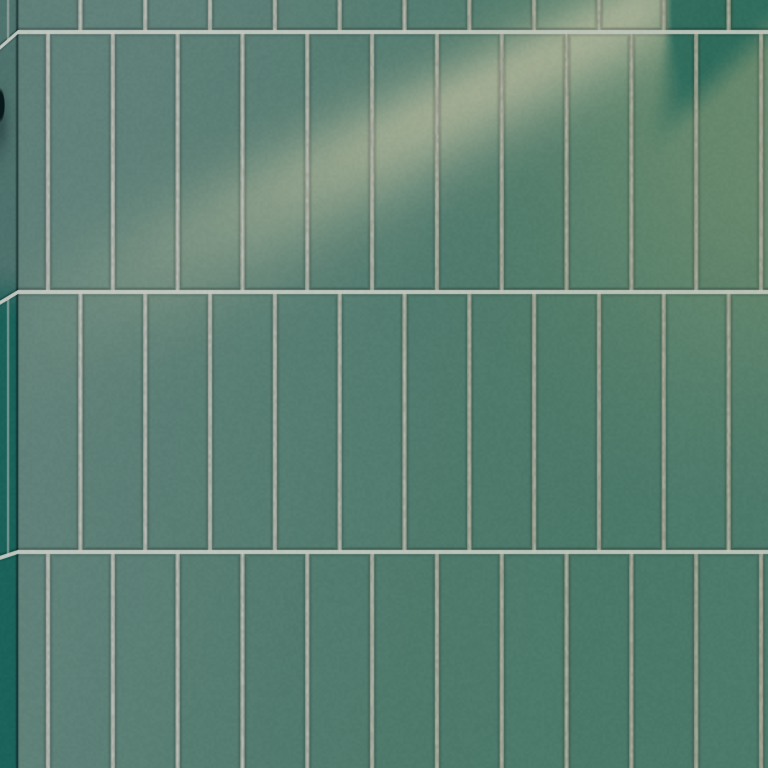
This texture is drawn by a WebGL 2 fragment shader. Its source:

```glsl
#version 300 es
precision highp float;
// Stacked green wall tiles in half-offset rows, with a slanted light beam and a corner at the left.
uniform vec2 u_resolution;
out vec4 outColor;

// Layout, in units of the canvas
const vec2 TILE = vec2(0.0844, 0.3385);
const vec2 ORIGIN = vec2(0.0625, 0.2813);
const float JOINT_HALF = 0.0028;
const float RIM_WIDTH = 0.0022;
const float CORNER_X = 0.0234;
const float SIDE_JOINT_X = 0.0105;

// Colours
const vec3 GLAZE_LEFT = vec3(0.375, 0.505, 0.475);
const vec3 GLAZE_RIGHT = vec3(0.295, 0.475, 0.415);
const vec3 GLAZE_WARM = vec3(0.41, 0.54, 0.43);
const vec3 BEAM_COLOR = vec3(0.63, 0.675, 0.575);
const vec3 SHADOW_COLOR = vec3(0.18, 0.42, 0.36);
const vec3 SIDE_TOP = vec3(0.31, 0.45, 0.43);
const vec3 SIDE_BOTTOM = vec3(0.10, 0.38, 0.35);
const vec3 GROUT_COOL = vec3(0.70, 0.72, 0.69);
const vec3 GROUT_WARM = vec3(0.63, 0.65, 0.58);
const vec3 GROUT_BRIGHT = vec3(0.78, 0.81, 0.78);
const vec3 DARK = vec3(0.03, 0.10, 0.11);

// Surface variation
const float TILE_VARIATION = 0.010;
const float GRAIN = 0.018;
const float GRAIN_SCALE = 300.0;

float hash(vec2 p) {
  vec3 q = fract(vec3(p.xyx) * 0.1031);
  q += dot(q, q.yzx + 33.33);
  return fract((q.x + q.y) * q.z);
}

float noise(vec2 p) {
  vec2 i = floor(p), f = fract(p);
  f = f * f * (3.0 - 2.0 * f);
  return mix(mix(hash(i), hash(i + vec2(1, 0)), f.x),
             mix(hash(i + vec2(0, 1)), hash(i + vec2(1, 1)), f.x), f.y);
}

// Coverage of a band of given half width, softened over one pixel
float band(float d, float halfWidth, float px) {
  return 1.0 - smoothstep(halfWidth - px, halfWidth + px, abs(d));
}

float bell(float x) { return exp(-x * x); }

// Glaze colour under ambient light, the beam and the cast shadow
vec3 frontGlaze(vec2 p) {
  float across = smoothstep(-0.05, 0.85, p.x + 0.25 * (0.5 - p.y));
  vec3 color = mix(GLAZE_LEFT, GLAZE_RIGHT, across);
  color = mix(color, GLAZE_WARM, smoothstep(0.55, 1.0, p.x) * smoothstep(0.30, 0.80, p.y));

  // The beam widens and fades away from its source, with a longer tail below
  float offset = p.y - (0.57 + 0.5 * p.x);
  float spread = mix(0.095, 0.055, p.x) * (offset < 0.0 ? 1.2 : 0.85);
  float strength = smoothstep(-0.10, 0.65, p.x) * (1.0 - smoothstep(0.82, 0.97, p.x));
  color = mix(color, BEAM_COLOR, bell(offset / spread) * strength);

  // Wedge of shadow, sharper near the top
  float blur = mix(0.035, 0.007, smoothstep(0.82, 0.98, p.y));
  float edge = smoothstep(-blur, blur, p.x - 0.870);
  float above = smoothstep(-0.035, 0.035, p.y - 0.84 - 0.95 * (p.x - 0.875));
  return mix(color, SHADOW_COLOR, edge * above * 0.95);
}

void main() {
  vec2 p = gl_FragCoord.xy / u_resolution;
  float px = 0.75 / min(u_resolution.x, u_resolution.y);
  float side = 1.0 - smoothstep(-px, px, p.x - CORNER_X);

  // Rows slope down on the side wall
  float depth = max(CORNER_X - p.x, 0.0) / CORNER_X;
  float y = p.y + depth * (0.0024 + 0.0192 * p.y);
  float rowCoord = (y - ORIGIN.y) / TILE.y;
  float row = floor(rowCoord);
  float shift = 0.5 * (1.0 - mod(row, 2.0));
  float column = (p.x - ORIGIN.x) / TILE.x - shift;

  // Signed distances to the nearest joints
  float dx = (fract(column + 0.5) - 0.5) * TILE.x;
  float dy = (fract(rowCoord + 0.5) - 0.5) * TILE.y;

  // Glaze with slight tile tone and fine grain
  vec3 sideGlaze = mix(SIDE_BOTTOM, SIDE_TOP, smoothstep(0.58, 0.66, p.y));
  vec3 glaze = mix(frontGlaze(p), sideGlaze, side);
  glaze += TILE_VARIATION * (hash(vec2(floor(column), row) + 17.0) - 0.5);
  glaze += GRAIN * (noise(p * GRAIN_SCALE) - 0.5);

  // Dark rims where tiles meet the grout
  float front = smoothstep(CORNER_X + 0.004, CORNER_X + 0.007, p.x);
  float rim = bell((abs(dx) - JOINT_HALF - 0.001) / RIM_WIDTH) * front * 0.28;
  rim = max(rim, bell((dy - JOINT_HALF - 0.001) / RIM_WIDTH) * 0.50);
  rim = max(rim, bell((dy + JOINT_HALF + 0.001) / RIM_WIDTH) * 0.22);
  vec3 color = mix(glaze, glaze * 0.55, rim);

  // Grout, rounded across its width and a little uneven
  vec3 grout = mix(GROUT_COOL, GROUT_WARM, smoothstep(0.1, 0.9, p.x));
  grout += 0.07 * (noise(p * vec2(300.0, 180.0)) - 0.5);
  float upright = band(dx, JOINT_HALF, px) * front;
  color = mix(color, grout * (1.03 - 0.18 * abs(dx) / JOINT_HALF), upright * 0.95);
  float sideJoint = band(p.x - SIDE_JOINT_X, 0.0016, px) * side * 2.0 * shift;
  color = mix(color, GROUT_COOL, sideJoint * 0.55);
  float level = band(dy, JOINT_HALF, px);
  color = mix(color, mix(GROUT_BRIGHT, grout, 0.25), level * (1.0 - 0.15 * abs(dy) / JOINT_HALF));

  // Corner seam and the dark fitting at the left edge
  float seam = bell((p.x - CORNER_X + 0.001) / 0.0018) * (1.0 - level);
  color = mix(color, DARK, seam * 0.60);
  float fitting = length((p - vec2(0.0, 0.863)) / vec2(0.006, 0.020));
  color = mix(color, DARK, 0.35 * bell(length((p - vec2(0.0, 0.835)) / vec2(0.012, 0.035))));
  color = mix(color, DARK, 1.0 - smoothstep(0.8, 1.2, fitting));

  outColor = vec4(clamp(color, 0.0, 1.0), 1.0);
}
```
